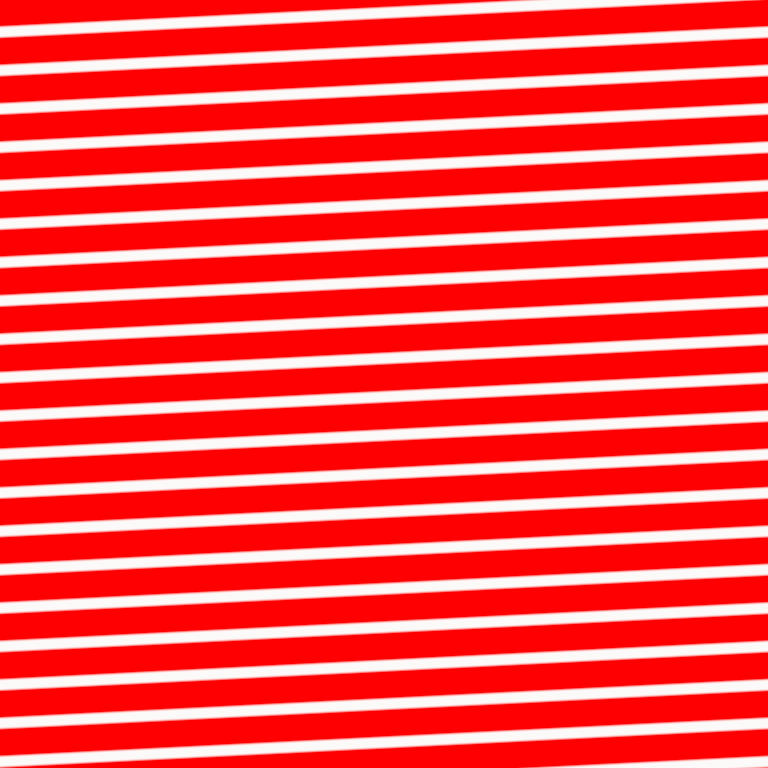
Write a three.js fragment shader that draws this pattern.

```glsl
varying vec2 vUv;

const float STRIPES = 20.0;       // whole stripes up the canvas
const float RISE = 1.0;           // whole stripe periods climbed across the canvas
const float PHASE = 0.165;        // centre of the first stripe, in periods
const float CORE_HALF = 0.09;     // half width of the solid core, in periods
const float OUTER_HALF = 0.175;   // half width including the soft edge, in periods
const vec3 RED = vec3(0.995, 0.0, 0.005);
const vec3 WHITE = vec3(0.99, 0.98, 0.975);

// Distance to the nearest stripe centre line, in stripe periods
float stripeDistance(vec2 uv) {
  float along = uv.y * STRIPES - uv.x * RISE - PHASE;
  return abs(fract(along + 0.5) - 0.5);
}

// Solid core with a rounded falloff into the ground
float stripeCoverage(float dist) {
  float edge = clamp((dist - CORE_HALF) / (OUTER_HALF - CORE_HALF), 0.0, 1.0);
  return 1.0 - edge * edge;
}

void main() {
  float coverage = stripeCoverage(stripeDistance(vUv));
  gl_FragColor = vec4(mix(RED, WHITE, coverage), 1.0);
}
```
